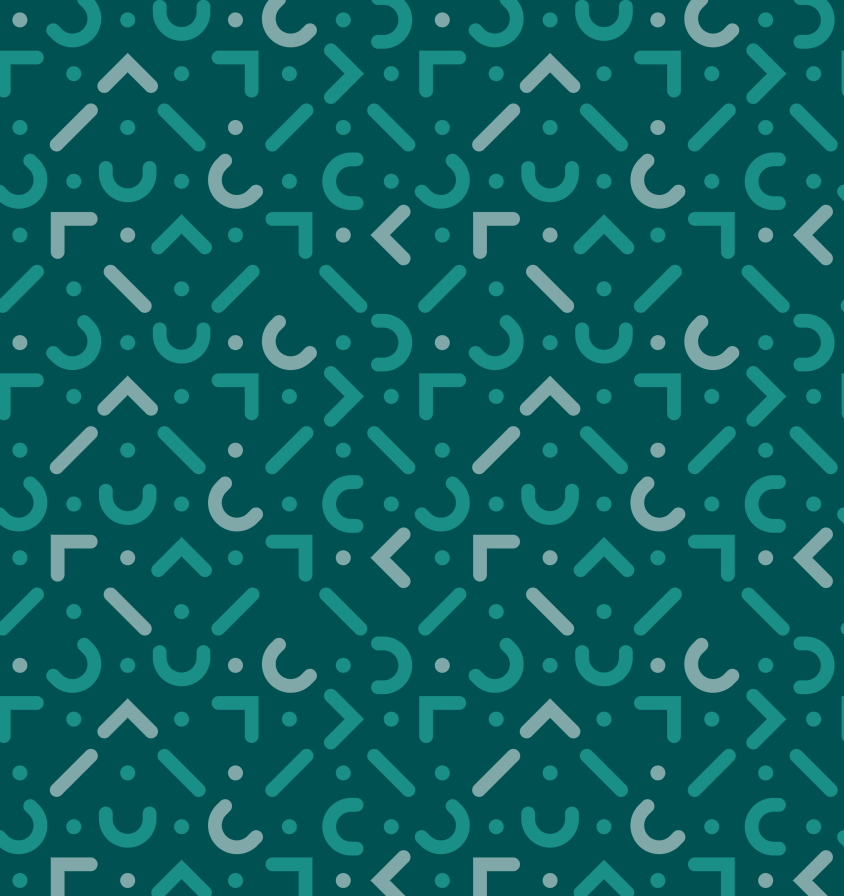
A WebGL 1 fragment shader for this pattern:

```glsl
precision highp float;
// Teal repeat of rounded arcs, elbows, bars and dots on a staggered grid, with pale accents.

uniform vec2 u_resolution;

#define STEP 0.06003            // grid pitch as a share of canvas height
#define ORIGIN vec2(0.37)       // first dot, in steps from the top left
#define TILE_WIDTH 7.853        // eight columns, the last one squeezed
#define STROKE 0.128            // half line width
#define DOT_RADIUS 0.139
#define ARC_RADIUS 0.407
#define ARC_TAIL 0.1
#define ARM 0.615               // elbow arm length
#define BAR 0.45                // half bar length
#define GROUND vec3(0.0, 0.32, 0.32)
#define TEAL vec3(0.10, 0.56, 0.53)
#define PALE vec3(0.50, 0.66, 0.66)

// Integer remainder that is safe against rounding.
float wrap(float i, float n) {
  return floor(mod(i + 0.5, n));
}

// Half circle with short straight tails, open towards +x.
float arcDistance(vec2 q) {
  q.y = abs(q.y);
  float bend = abs(length(q) - ARC_RADIUS);
  float tail = length(vec2(max(q.x - ARC_TAIL, 0.0), q.y - ARC_RADIUS));
  return (q.x < 0.0 ? bend : tail) - STROKE;
}

// Right angle with a sharp apex towards +x and round ends.
float elbowDistance(vec2 q) {
  q.y = abs(q.y);
  float along = (q.y - q.x) * 0.70711;
  float across = (q.x + q.y) * 0.70711;
  return length(vec2(max(along - ARM, 0.0), across)) - STROKE;
}

float barDistance(vec2 q) {
  return length(vec2(max(abs(q.x) - BAR, 0.0), q.y)) - STROKE;
}

// Each row holds a bit mask of its pale columns.
float paleAccent(float row, float col) {
  vec3 masks = row < 2.5 ? vec3(49.0, 4.0, 18.0) : vec3(16.0, 198.0, 4.0);
  float kind = wrap(row, 3.0);
  float mask = kind < 0.5 ? masks.x : (kind < 1.5 ? masks.y : masks.z);
  return step(0.5, mod(floor(mask / exp2(col) + 0.001), 2.0));
}

// Dots alternate with motifs; rows cycle through arcs, elbows and bars.
float motifDistance(vec2 q, float row, float col) {
  if (wrap(row + col, 2.0) < 0.5) {
    bool gap = row > 4.5 && col > 4.5;
    return gap ? 9.0 : length(q) - DOT_RADIUS;
  }
  float kind = wrap(row, 3.0);
  float turn = floor(col * 0.5 + 0.01);
  float degrees = 135.0 - 45.0 * turn;
  if (turn > 2.5) degrees = wrap(row, 4.0) < 0.5 ? 180.0 : 0.0;
  if (kind > 1.5) degrees = 45.0 + 90.0 * turn;

  float angle = radians(degrees);
  vec2 axis = vec2(cos(angle), sin(angle));
  q = vec2(dot(q, axis), dot(q, vec2(-axis.y, axis.x)));

  // Shift each motif so that its bounding box is centred.
  float diagonal = abs(sin(2.0 * angle));
  if (kind < 0.5) return arcDistance(q - vec2(mix(0.146, 0.035, diagonal), 0.0));
  if (kind < 1.5) return elbowDistance(q - vec2(mix(0.205, 0.425, diagonal), 0.0));
  return barDistance(q);
}

void main() {
  vec2 fromTop = vec2(gl_FragCoord.x, u_resolution.y - gl_FragCoord.y);
  float pixel = 1.0 / (u_resolution.y * STEP);
  vec2 p = fromTop * pixel - ORIGIN;
  vec2 cell = floor(vec2(p.x * 8.0 / TILE_WIDTH, p.y) + 0.5);

  // Nearest motif among the surrounding cells.
  float nearest = 9.0;
  float accent = 0.0;
  for (int j = -1; j <= 1; j++) {
    for (int i = -1; i <= 1; i++) {
      vec2 id = cell + vec2(float(i), float(j));
      float col = wrap(id.x, 8.0);
      float row = wrap(id.y, 6.0);
      float tile = floor((id.x + 0.5) / 8.0);
      float squeeze = col > 6.5 ? 0.11 : 0.0;
      vec2 center = vec2(tile * TILE_WIDTH + col * 1.002 - squeeze, id.y);
      vec2 q = (p - center) * vec2(1.0, -1.0);
      float d = motifDistance(q, row, col);
      if (d < nearest) {
        nearest = d;
        accent = paleAccent(row, col);
      }
    }
  }

  float ink = 1.0 - smoothstep(-0.7 * pixel, 0.7 * pixel, nearest);
  gl_FragColor = vec4(mix(GROUND, mix(TEAL, PALE, accent), ink), 1.0);
}
```
